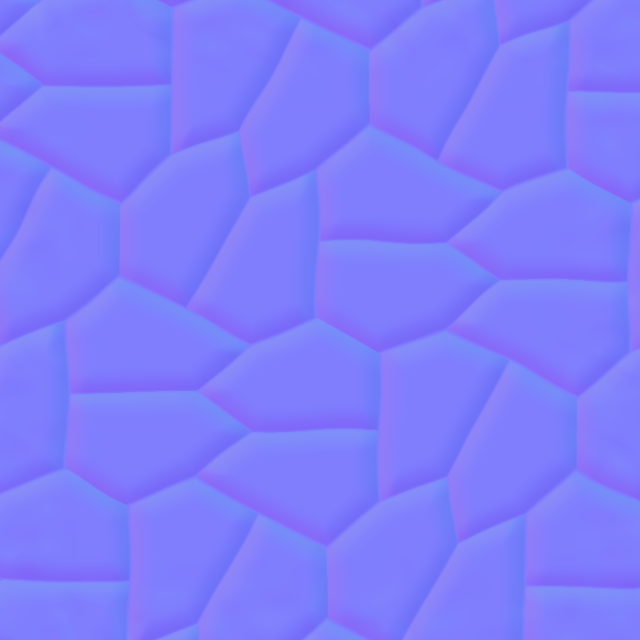
A WebGL 2 fragment shader for this texture map:

```glsl
#version 300 es
precision highp float;

uniform vec2 u_resolution;
out vec4 outColor;

const int SIDES = 6;
const vec2 PERIOD = vec2(0.456, 0.629);
const vec2 GROUP_CENTRE = vec2(0.740, 0.592);
const mat2 GLIDE_AXES = mat2(0.857, 0.515, -0.515, 0.857);
const vec3 FLAT_COLOUR = vec3(0.500, 0.494, 0.993);

// Two convex stones, clockwise; symmetry makes all the others
const vec2 CORNERS[12] = vec2[12](
    vec2(-0.243, 0.030), vec2(-0.243, 0.141), vec2(-0.161, 0.212),
    vec2(-0.051, 0.155), vec2(0.043, 0.104), vec2(-0.043, 0.030),
    vec2(-0.243, 0.030), vec2(-0.043, 0.030), vec2(0.043, -0.030),
    vec2(-0.043, -0.104), vec2(-0.150, -0.146), vec2(-0.243, -0.090));

// Layered sines bend the seams slightly
vec2 wobble(vec2 p, float frequency, float amount) {
    vec2 shift = vec2(0.0);
    for (int i = 0; i < 3; i++) {
        shift += amount * sin(p.yx * frequency + vec2(1.3, 4.1) * float(i + 1) + shift * 90.0);
        p = mat2(0.8, 0.6, -0.6, 0.8) * p;
        frequency *= 1.7;
        amount *= 0.55;
    }
    return shift;
}

// xy: outward direction near the rim, z: distance inside the stone
vec3 stoneRim(vec2 p, int stone, float width) {
    vec2 direction = vec2(0.0);
    float inside = 1.0;
    for (int i = 0; i < SIDES; i++) {
        vec2 start = CORNERS[stone * SIDES + i];
        vec2 edge = CORNERS[stone * SIDES + (i + 1) % SIDES] - start;
        vec2 outward = normalize(vec2(-edge.y, edge.x));
        float depth = dot(start - p, outward);
        float weight = 1.0 - smoothstep(0.0, width, depth);
        direction += outward * weight * weight;
        inside = min(inside, depth);
    }
    return vec3(direction / max(length(direction), 0.001), inside);
}

// Mirrors across the glide axis for every other group
vec2 mirror(vec2 p, bool odd) {
    vec2 q = p * GLIDE_AXES;
    return odd ? GLIDE_AXES * vec2(q.x, -q.y) : p;
}

// Finds the stone that holds the point among nearby groups
vec3 paving(vec2 p, float width) {
    vec3 best = vec3(0.0, 0.0, -1.0);
    vec2 framed = (p - GROUP_CENTRE) * GLIDE_AXES;
    for (int parity = 0; parity < 2; parity++) {
        bool odd = parity == 1;
        vec2 local = framed - 0.5 * PERIOD * float(parity);
        local -= PERIOD * round(local / PERIOD);
        float nextGroup = local.x < 0.0 ? -PERIOD.x : PERIOD.x;
        for (int side = 0; side < 2; side++) {
            vec2 offset = local - vec2(nextGroup * float(side), 0.0);
            vec2 q = mirror(GLIDE_AXES * offset, odd);
            for (int k = 0; k < 4; k++) {
                float turn = k < 2 ? 1.0 : -1.0;
                vec3 rim = stoneRim(q * turn, k % 2, width);
                if (rim.z > best.z) {
                    best = vec3(mirror(rim.xy * turn, odd), rim.z);
                }
            }
        }
    }
    return best;
}

// Faint creases on the worn outer stones
vec2 creases(vec2 p) {
    vec2 q = p + wobble(p, 13.0, 0.035);
    float fold = sin(dot(q, vec2(27.0, 61.0))) * sin(dot(q, vec2(33.0, -14.0)));
    float ridge = sin(dot(q, vec2(-38.0, 46.0)) + 2.0 * fold);
    return vec2(0.5 * ridge, fold) * abs(fold);
}

void main() {
    vec2 uv = gl_FragCoord.xy / u_resolution;
    float bevelWidth = 0.042;
    vec3 rim = paving(uv + wobble(uv, 24.0, 0.0022), bevelWidth);

    // Bevel fades inward and turns over softly at the seam
    float bevel = 1.0 - smoothstep(0.0, bevelWidth, rim.z);
    bevel *= smoothstep(-0.002, 0.004, rim.z);
    vec2 tilt = rim.xy * bevel;

    vec2 fromCentre = abs(uv - 0.5);
    float border = smoothstep(0.34, 0.47, max(fromCentre.x, fromCentre.y));
    tilt += 0.22 * border * creases(uv);

    vec3 colour = FLAT_COLOUR;
    colour.rg += vec2(-0.070, 0.078) * tilt - vec2(0.004, 0.010) * bevel;
    colour.b -= 0.022 * dot(tilt, tilt);
    outColor = vec4(colour, 1.0);
}
```
